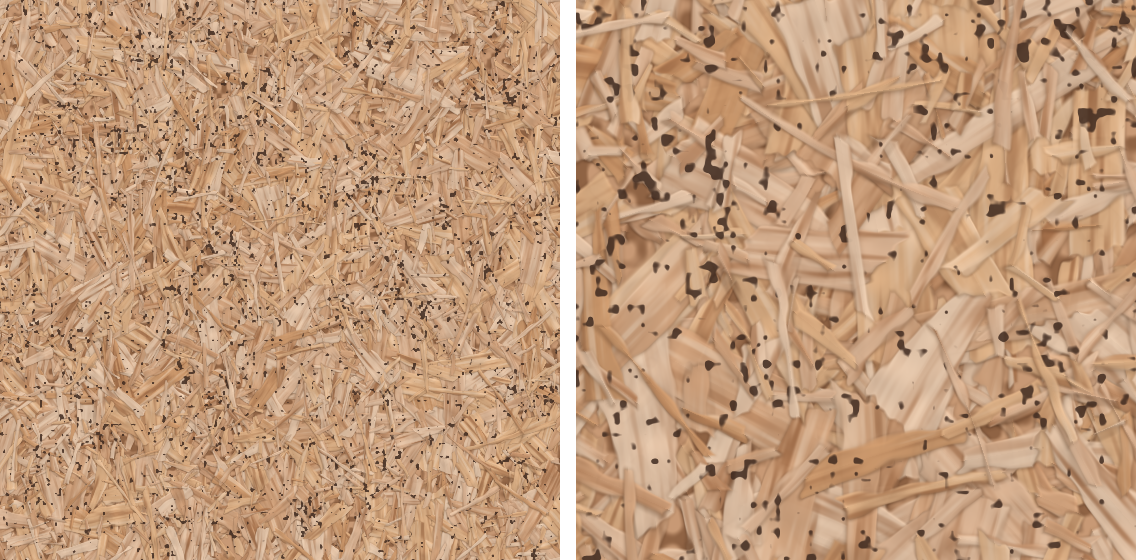
Left, the full canvas; right, a detail of the centre.
A three.js fragment shader for this texture:

```glsl
// Pressed strand board: wood chips, flakes and slivers lying in all directions.
// Each layer scatters one tapered, streaked strand per grid cell and blends it,
// with a faint contact shadow, over the layers below; small pits dot open places.
varying vec2 vUv;

const float PI = 3.14159;
const vec3 HONEY = vec3(0.84, 0.67, 0.50);
const vec3 ROSY = vec3(0.82, 0.68, 0.57);
const vec3 TAN = vec3(0.77, 0.59, 0.45);
const vec3 PALE = vec3(0.87, 0.77, 0.68);
const vec3 OCHRE = vec3(0.75, 0.54, 0.36);
const vec3 BARK = vec3(0.55, 0.38, 0.26);
const vec3 PIT = vec3(0.24, 0.16, 0.12);

vec4 hash4(vec3 p) {
  vec4 q = fract(p.xyzx * vec4(0.1031, 0.1030, 0.0973, 0.1099));
  q += dot(q, q.wzxy + 33.33);
  return fract((q.xxyz + q.yzzw) * q.zywx);
}

float noise(vec2 p) {
  vec2 i = floor(p), f = fract(p);
  f = f * f * (3.0 - 2.0 * f);
  float low = mix(hash4(vec3(i, 7.0)).x, hash4(vec3(i + vec2(1.0, 0.0), 7.0)).x, f.x);
  float high = mix(hash4(vec3(i + vec2(0.0, 1.0), 7.0)).x, hash4(vec3(i + 1.0, 7.0)).x, f.x);
  return mix(low, high, f.y);
}

// 1 where the surface is open and splintery, 0 where broad flakes cover it
float openness(vec2 p) {
  return smoothstep(0.48, 0.7, 0.6 * noise(p * 13.0 + 3.0) + 0.4 * noise(p * 27.0));
}

vec3 woodTone(float pick) {
  vec3 tone = pick < 0.32 ? HONEY : ROSY;
  tone = pick > 0.60 ? TAN : tone;
  tone = pick > 0.76 ? PALE : tone;
  return pick > 0.93 ? OCHRE : tone;
}

// Wood colour at a place on a strand: streaks run along its length
vec3 grain(vec2 place, vec4 rnd) {
  vec2 shift = rnd.xy * 90.0;
  float streak = noise(place * vec2(12.0, 190.0) + shift);
  float fibre = noise(place * vec2(45.0, 380.0) + shift.yx);
  float tone = 0.65 * streak + 0.35 * fibre;
  vec3 wood = mix(woodTone(rnd.z), vec3(0.81, 0.65, 0.51), 0.3);
  wood = mix(wood, vec3(0.60, 0.40, 0.26), mix(0.35, 0.95, rnd.w) * smoothstep(0.5, 0.85, tone));
  wood = mix(wood, vec3(0.91, 0.81, 0.71), 0.55 * smoothstep(0.5, 0.15, tone));
  return wood * (0.94 + 0.12 * noise(place * 70.0 + shift));
}

// Paints one layer. size: largest half length and half width in cells;
// share: chance of a strand, in closed and in open places
void paintLayer(inout vec3 col, vec2 p, float cells, vec2 size, vec2 share, float seed) {
  vec2 home = floor(p * cells);
  for (int y = -1; y <= 1; y++) {
    for (int x = -1; x <= 1; x++) {
      vec2 cell = home + vec2(float(x), float(y));
      vec4 rnd = hash4(vec3(cell + 11.0, seed));
      vec4 form = hash4(vec3(cell + 47.0, seed + 19.0));
      vec2 centre = (cell + rnd.xy) / cells;
      if (form.x > mix(share.x, share.y, openness(centre))) continue;

      // Strand frame: x along, y across; angles lean towards upright
      float lean = rnd.z - 0.5;
      float angle = PI * (0.5 + lean * (0.5 + abs(lean)));
      vec2 dir = vec2(cos(angle), sin(angle));
      vec2 d = p - centre;
      vec2 place = vec2(dot(d, dir), dot(d, vec2(-dir.y, dir.x)));
      place.y += (form.y - 0.5) * 2.0 * place.x * place.x;

      // Tapered box with slanted, ragged ends
      vec2 halfSize = size * mix(vec2(0.5, 0.35), vec2(1.0), form.zw) / cells;
      float along = place.x + place.y * (rnd.w - 0.5) * 1.8;
      float width = halfSize.y * (1.0 - 0.6 * along / halfSize.x * (form.y * 2.0 - 1.0));
      vec2 q = abs(vec2(along, place.y)) - vec2(halfSize.x, width);
      float dist = length(max(q, 0.0)) + min(max(q.x, q.y), 0.0);
      if (dist > 0.006) continue;
      dist += (noise(vec2(place.x * 60.0, place.y * 220.0) + rnd.w * 60.0) - 0.5) * 0.005;

      // Shadow on one side, then the wood with a soft lit or shaded rim
      float side = sign(place.y) * (dir.x - 0.4 * dir.y);
      float shade = clamp(1.0 - dist / 0.0035, 0.0, 1.0);
      col *= 1.0 - vec3(0.19, 0.22, 0.25) * shade * shade * (0.75 - 0.5 * side);
      if (dist < 0.0015) {
        vec3 wood = grain(place, hash4(vec3(cell + 5.0, seed + 71.0)));
        wood *= 1.0 + smoothstep(-0.003, 0.0, dist) * 0.07 * side;
        col = mix(col, wood, 0.92 * smoothstep(0.0013, -0.0013, dist));
      }
    }
  }
}

void main() {
  vec2 p = vUv;
  vec3 col = mix(BARK, TAN, smoothstep(0.2, 0.6, noise(p * 110.0)));

  // Small chips fill the bed
  for (int i = 0; i < 3; i++)
    paintLayer(col, p, 25.0 + float(i) * 3.0, vec2(0.8, 0.22), vec2(1.0), 1.0 + float(i));

  // Broad flakes, then medium strands
  for (int i = 0; i < 4; i++)
    paintLayer(col, p, 7.0 + float(i) * 1.6, vec2(0.82, 0.22), vec2(0.9, 0.35), 21.0 + float(i));
  for (int i = 0; i < 3; i++)
    paintLayer(col, p, 15.0 + float(i) * 3.0, vec2(0.8, 0.17), vec2(0.28, 0.45), 41.0 + float(i));

  // Fine splinters and thin dark pits, gathered in the open places
  for (int i = 0; i < 2; i++)
    paintLayer(col, p, 30.0 + float(i) * 8.0, vec2(0.8, 0.15), vec2(0.1, 0.8), 81.0 + float(i));
  float crack = 0.6 * noise(p * vec2(150.0, 120.0) + 31.0) + 0.4 * noise(p * 260.0);
  col = mix(col, PIT, 0.85 * smoothstep(0.70, 0.80, crack + 0.1 * openness(p) - 0.05));

  // Long slivers on top
  for (int i = 0; i < 2; i++)
    paintLayer(col, p, 9.0 + float(i) * 5.0, vec2(0.82, 0.055), vec2(0.3), 61.0 + float(i));

  gl_FragColor = vec4(min(col * 1.02, 1.0), 1.0);
}
```
